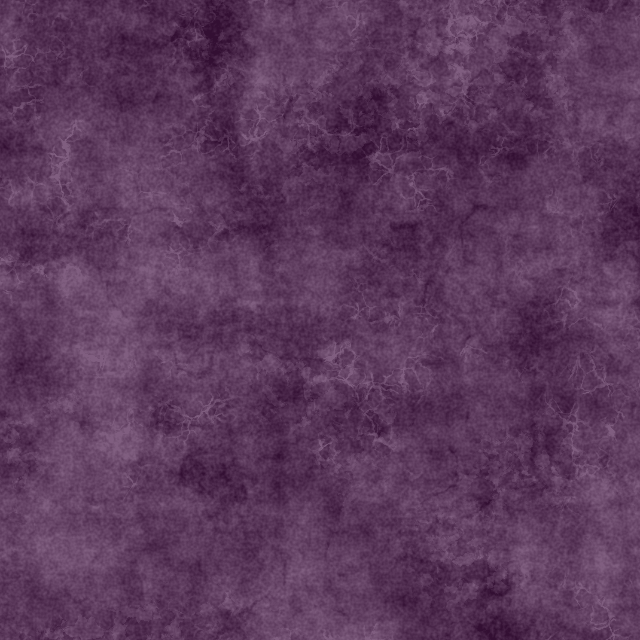
This texture is drawn by a Shadertoy shader. Its source:

```glsl
// Weathered plum plaster: smeared clouds, dark stains, flaking and pale cracks.

const vec3 DARK_PLUM = vec3(0.20, 0.06, 0.20);
const vec3 PALE_MAUVE = vec3(0.50, 0.37, 0.50);
const float BASE_TONE = 0.54;
const float CLOUD_SCALE = 3.2;
const float CLOUD_DEPTH = 0.39;
const float SMEAR_DEPTH = 0.20;
const float MOTTLE_SCALE = 24.0;
const float MOTTLE_DEPTH = 0.18;
const float ROUGH_SCALE = 75.0;
const float ROUGH_DEPTH = 0.20;
const float GRAIN_SCALE = 210.0;
const float GRAIN_DEPTH = 0.24;
const float STAIN_DEPTH = 0.36;
const float FLAKE_DEPTH = 0.20;
const float CRACK_WIDTH = 0.0026;
const float CRACK_LIGHT = 0.34;
const float VEIN_DEPTH = 0.20;

vec2 hash2(vec2 cell) {
    vec3 p = fract(cell.xyx * vec3(0.1031, 0.1030, 0.0973));
    p += dot(p, p.yzx + 33.33);
    return fract((p.xx + p.yz) * p.zy);
}

float cornerSlope(vec2 cell, vec2 offset) {
    float angle = 6.2832 * hash2(cell).x;
    return dot(vec2(cos(angle), sin(angle)), offset);
}

float gradientNoise(vec2 p) {
    vec2 i = floor(p), f = p - i;
    vec2 w = f * f * f * (f * (f * 6.0 - 15.0) + 10.0);
    vec2 e = vec2(1.0, 0.0);
    float low = mix(cornerSlope(i, f), cornerSlope(i + e, f - e), w.x);
    float high = mix(cornerSlope(i + e.yx, f - e.yx), cornerSlope(i + 1.0, f - 1.0), w.x);
    return mix(low, high, w.y);
}

float fbm(vec2 p) {
    float sum = 0.0, amplitude = 1.0;
    for (int octave = 0; octave < 5; octave++) {
        sum += amplitude * gradientNoise(p);
        p = mat2(1.6, 1.2, -1.2, 1.6) * p + 17.3;
        amplitude *= 0.55;
    }
    return sum;
}

// Octaves kept on the axes, so stretched smears stay level or upright.
float smear(vec2 p) {
    return gradientNoise(p) + 0.6 * gradientNoise(p * 2.1 + 31.7)
         + 0.45 * gradientNoise(p * 4.3 + 57.1) + 0.35 * gradientNoise(p * 9.1 + 83.9);
}

// Distance to the nearest border between scattered cells.
float cellBorder(vec2 p) {
    vec2 home = floor(p), f = p - home;
    vec2 nearest = vec2(8.0);
    for (int y = -1; y <= 1; y++)
    for (int x = -1; x <= 1; x++) {
        vec2 cell = vec2(x, y);
        vec2 toPoint = cell + hash2(home + cell) - f;
        if (dot(toPoint, toPoint) < dot(nearest, nearest)) nearest = toPoint;
    }
    float border = 8.0;
    for (int y = -2; y <= 2; y++)
    for (int x = -2; x <= 2; x++) {
        vec2 cell = vec2(x, y);
        vec2 toPoint = cell + hash2(home + cell) - f;
        vec2 gap = toPoint - nearest;
        if (dot(gap, gap) > 0.0001)
            border = min(border, dot(0.5 * (nearest + toPoint), normalize(gap)));
    }
    return border;
}

float crackLines(vec2 uv, float scale, float width) {
    return 1.0 - smoothstep(0.25 * width, width, cellBorder(uv * scale) / scale);
}

void mainImage(out vec4 fragColor, in vec2 fragCoord) {
    vec2 uv = fragCoord / iResolution.y;
    vec2 wobble = vec2(fbm(uv * 30.0 + 5.0), fbm(uv * 30.0 + 71.0));
    vec2 warped = uv + 0.011 * wobble;

    // Broad clouds, crossed by level and upright smears
    float clouds = fbm(uv * CLOUD_SCALE + 11.0);
    float level = smear(warped * vec2(4.0, 15.0) + 40.0);
    float upright = smear(warped * vec2(13.0, 3.5) + 90.0);
    float mottle = fbm(uv * MOTTLE_SCALE + 23.0);
    float tone = BASE_TONE + CLOUD_DEPTH * clouds + SMEAR_DEPTH * (level + upright)
               + MOTTLE_DEPTH * mottle;

    // Dark stains with ragged edges
    float stain = fbm(warped * 4.5 + 130.0) + 0.35 * mottle;
    tone -= STAIN_DEPTH * smoothstep(0.15, 0.70, stain);

    // Flaked paint inside worn patches
    float wear = fbm(uv * 2.7 + 150.0);
    float flakes = smoothstep(0.06, 0.14, fbm(warped * 34.0 + 9.0));
    tone += FLAKE_DEPTH * (flakes - 0.4) * smoothstep(0.0, 0.35, wear);

    // Broken pale cracks, fine and coarse
    float width = max(CRACK_WIDTH, 1.3 / iResolution.y);
    float patches = smoothstep(-0.15, 0.30, fbm(uv * 3.6 + 210.0));
    float breaks = smoothstep(-0.15, 0.25, fbm(uv * 16.0 + 170.0));
    float cracks = crackLines(warped, 20.0, width)
                 + 0.7 * crackLines(warped + 0.37, 38.0, width * 0.85);
    tone += CRACK_LIGHT * min(cracks, 1.0) * (0.06 + patches) * breaks;

    // Sparse dark veins
    float vein = 1.0 - smoothstep(0.0, 0.05, abs(gradientNoise(warped * 9.0 + 60.0)));
    tone -= VEIN_DEPTH * vein * smoothstep(0.05, 0.40, fbm(uv * 6.0 + 250.0));

    // Rough surface and fine grain, stronger on worn ground
    float rough = fbm(uv * ROUGH_SCALE + 310.0);
    tone += ROUGH_DEPTH * rough * (0.8 + 0.5 * smoothstep(-0.2, 0.4, stain));
    tone += GRAIN_DEPTH * gradientNoise(uv * GRAIN_SCALE);

    fragColor = vec4(mix(DARK_PLUM, PALE_MAUVE, clamp(tone, 0.0, 1.0)), 1.0);
}
```
